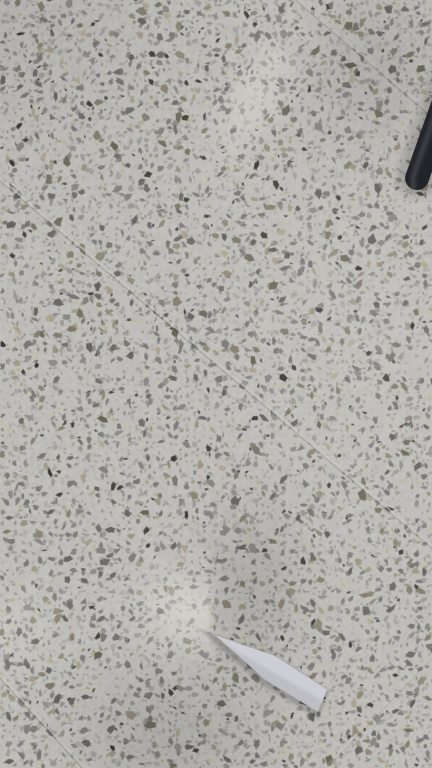
Write a Shadertoy shader that draws this texture.

```glsl
// Pale terrazzo floor with stone chips, diagonal seams, soft glare, a dark chair leg and a paper scrap.
#define CEMENT vec3(0.750, 0.742, 0.725)
#define SEAM_COLOR vec3(0.790, 0.780, 0.760)
#define PAPER_COLOR vec3(0.780, 0.780, 0.810)
#define LEG_COLOR vec3(0.130, 0.140, 0.160)
#define GLARE_COLOR vec3(0.900, 0.890, 0.870)
#define FINE_CELL 0.0075
#define MEDIUM_CELL 0.0125
#define LARGE_CELL 0.0200
#define SOFTNESS 0.0010
#define SEAM_WIDTH 0.0013

vec3 hash3(vec2 p) {
    vec3 q = fract(p.xyx * vec3(0.1031, 0.1030, 0.0973));
    q += dot(q, q.yxz + 33.33);
    return fract((q.xxy + q.yzz) * q.zyx);
}

mat2 rotation(float a) {
    float c = cos(a), s = sin(a);
    return mat2(c, -s, s, c);
}

float edgeWidth() { return max(SOFTNESS, 0.7 / iResolution.y); }

float coverage(float d) { return 1.0 - smoothstep(-edgeWidth(), edgeWidth(), d); }

// Irregular convex stone: five randomly offset sides, stretched along one axis
float stoneDistance(vec2 p, vec2 radii, vec2 seed) {
    vec2 q = p / radii;
    float d = -1.0;
    for (int i = 0; i < 5; i++) {
        vec3 h = hash3(seed + float(i) * 17.3);
        float a = (float(i) + 0.6 * h.x) * 1.2566;
        d = max(d, dot(q, vec2(cos(a), sin(a))) - mix(0.65, 1.05, h.y));
    }
    return d * radii.y;
}

// Scatter one size class of chips over the colour below
vec3 addChips(vec3 color, vec2 p, float cell, float density, float size, vec2 tones) {
    vec2 home = floor(p / cell);
    for (int y = -1; y <= 1; y++)
    for (int x = -1; x <= 1; x++) {
        vec2 id = home + vec2(x, y);
        vec2 seed = id + 1000.0 * cell * vec2(13.0, 29.0) + 50.0;
        vec3 place = hash3(seed), look = hash3(seed + 211.7);
        if (place.z > density) continue;
        vec2 q = rotation(6.2832 * look.x) * (p - (id + 0.15 + 0.7 * place.xy) * cell);
        float len = cell * size * mix(0.7, 1.2, look.y);
        float d = stoneDistance(q, len * vec2(1.0, mix(0.45, 0.8, look.z)), seed);
        float pick = fract(look.z * 7.31 + look.x * 3.7);
        float tone = mix(tones.x, tones.y, pick);
        if (pick < 0.035) tone *= 0.6;
        vec3 tint = mix(vec3(1.0, 0.99, 0.965), vec3(1.03, 0.99, 0.87), step(0.86, look.y));
        color = mix(color, tone * tint, coverage(d));
    }
    return color;
}

// Pale joint with a thin dark lip below it
vec3 addSeam(vec3 color, vec2 p, vec2 origin, float angle, float strength) {
    float d = dot(p - origin, vec2(-sin(angle), cos(angle)));
    float lip = coverage(abs(d + 2.2 * SEAM_WIDTH) - 0.7 * SEAM_WIDTH);
    color = mix(color, color * 0.80, lip * strength);
    return mix(color, SEAM_COLOR, coverage(abs(d) - SEAM_WIDTH) * strength);
}

// Soft tilted pool of light or shade
float pool(vec2 p, vec2 center, vec2 radii, float angle) {
    vec2 q = rotation(angle) * (p - center) / radii;
    return exp(-dot(q, q));
}

float paperDistance(vec2 p) {
    vec2 corner[5] = vec2[5](vec2(0.280, 0.173), vec2(0.358, 0.146),
        vec2(0.426, 0.102), vec2(0.414, 0.073), vec2(0.345, 0.115));
    float d = -1.0;
    for (int i = 0; i < 5; i++) {
        vec2 side = corner[(i + 1) % 5] - corner[i];
        d = max(d, dot(p - corner[i], normalize(vec2(-side.y, side.x))));
    }
    return d;
}

void mainImage(out vec4 fragColor, in vec2 fragCoord) {
    vec2 p = fragCoord / iResolution.y;

    // Cement with faint mottling, then chips from fine to large
    float mottle = sin(p.x * 310.0 + 2.0 * sin(p.y * 170.0)) * sin(p.y * 270.0 + 2.0 * sin(p.x * 210.0));
    vec3 color = CEMENT + 0.014 * mottle;
    color = addChips(color, p, FINE_CELL, 0.72, 0.34, vec2(0.54, 0.76));
    color = addChips(color, p, MEDIUM_CELL, 0.66, 0.35, vec2(0.46, 0.68));
    color = addChips(color, p, LARGE_CELL, 0.42, 0.29, vec2(0.38, 0.56));

    // Slab joints
    color = addSeam(color, p, vec2(0.0, 0.768), -0.705, 0.65);
    color = addSeam(color, p, vec2(0.404, 0.987), -0.71, 0.55);
    color = addSeam(color, p, vec2(0.0, 0.121), -0.83, 0.65);
    color = addSeam(color, p, vec2(0.0, 0.876), 0.81, 0.25);
    color = addSeam(color, p, vec2(0.5625, 0.147), 0.81, 0.25);

    // Broad shade and reflected light
    float shade = 0.10 * pool(p, vec2(0.22, 0.04), vec2(0.12, 0.09), 0.0)
        + 0.09 * pool(p, vec2(0.33, 0.24), vec2(0.06, 0.10), 0.0)
        + 0.08 * pool(p, vec2(0.49, 0.91), vec2(0.10, 0.10), 0.0)
        + 0.06 * pool(p, vec2(0.0, 1.0), vec2(0.20, 0.18), 0.0);
    float glare = 0.38 * pool(p, vec2(0.335, 0.880), vec2(0.085, 0.035), 1.1)
        + 0.20 * pool(p, vec2(0.0, 0.18), vec2(0.07, 0.06), 0.0)
        + 0.10 * pool(p, vec2(0.46, 0.56), vec2(0.16, 0.25), 0.0);
    glare += 0.52 * pool(p, vec2(0.250, 0.205), vec2(0.065, 0.050), 0.0)
        * (1.0 - smoothstep(0.268, 0.284, p.x));
    color = mix(color * (1.0 - shade), GLARE_COLOR, glare);

    // Paper scrap with a soft contact shadow and a fold
    color *= 1.0 - 0.18 * (1.0 - smoothstep(0.0, 0.008, paperDistance(p + vec2(0.002, 0.003))));
    float fold = smoothstep(-0.004, 0.004, dot(p - vec2(0.35, 0.128), vec2(0.50, 0.86)));
    color = mix(color, PAPER_COLOR * mix(0.95, 1.03, fold), coverage(paperDistance(p)));

    // Rounded chair leg
    vec2 foot = vec2(0.543, 0.768), axis = vec2(0.057, 0.162);
    vec2 q = p - foot - axis * clamp(dot(p - foot, axis) / dot(axis, axis), 0.0, 1.0);
    float leg = length(q) - 0.0155;
    color *= 1.0 - 0.15 * (1.0 - smoothstep(0.0, 0.02, leg));
    float sheen = exp(-pow((q.x + 0.005) / 0.004, 2.0));
    color = mix(color, LEG_COLOR + 0.10 * sheen, coverage(leg));

    fragColor = vec4(clamp(color, 0.0, 1.0), 1.0);
}
```
